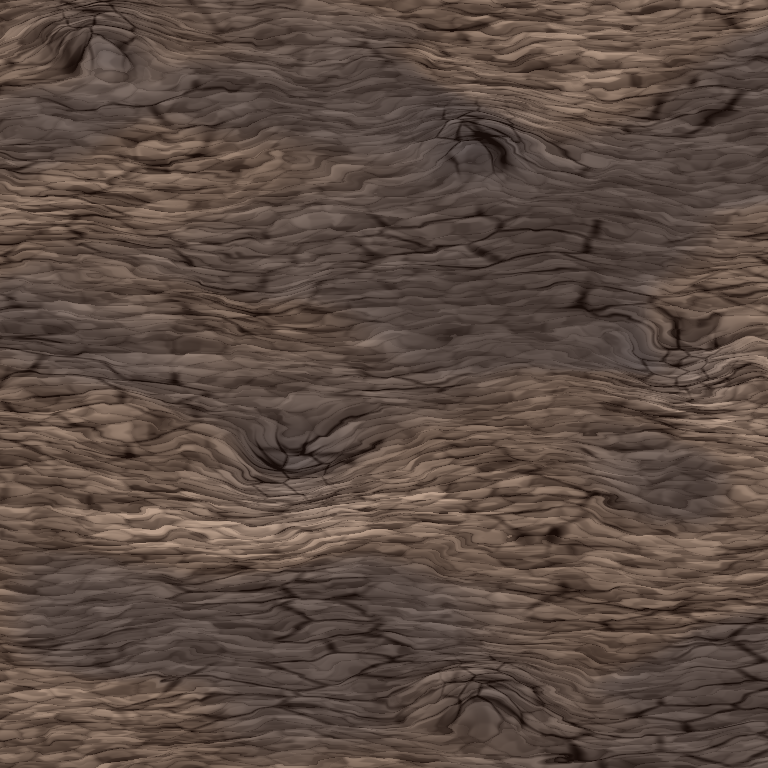
Give the GLSL for this texture, as a Shadertoy shader.

```glsl
// Weathered dark wood: horizontal split fibres, thin cracks and swirling knots.

const vec3 DARK_WOOD  = vec3(0.20, 0.15, 0.13);
const vec3 PALE_WOOD  = vec3(0.64, 0.56, 0.52);
const vec3 GREY_TINT  = vec3(0.92, 1.01, 1.12);
const vec3 WARM_TINT  = vec3(1.03, 1.00, 0.94);

// Cells per canvas, along and across the grain
const vec2 PATCH_CELLS  = vec2(3.0, 8.0);
const vec2 SPLIT_CELLS  = vec2(8.0, 44.0);
const vec2 FLAKE_CELLS  = vec2(17.0, 105.0);
const vec2 FIBRE_CELLS  = vec2(42.0, 230.0);
const vec2 KNOT_CELLS   = vec2(24.0, 50.0);

const int   KNOT_COUNT  = 5;
const vec2  FIRST_KNOT  = vec2(0.62, 0.82);
const vec2  KNOT_STEP   = vec2(0.7549, 0.5698);
const float KNOT_FALL   = 140.0;
const float KNOT_BEND   = 0.048;

const float BASE_TONE   = 0.45;
const float PATCH_DEPTH = 0.34;
const float FLAKE_DEPTH = 0.46;
const float FIBRE_DEPTH = 0.42;
const float BEVEL_DEPTH = 0.24;
const float CRACK_DEPTH = 0.36;

vec2 hash2(vec2 p) {
    vec3 q = fract(p.xyx * vec3(0.1031, 0.1030, 0.0973));
    q += dot(q, q.yzx + 33.33);
    return fract((q.xx + q.yz) * q.zy);
}

// Cellular noise: x = blended cell tone, y = distance to border, z = height in cell
vec3 cells(vec2 p) {
    vec2 base = floor(p);
    float nearest = 9.0, second = 9.0, height = 0.0;
    float toneSum = 0.0, weightSum = 0.0;
    for (int j = -1; j <= 1; j++) {
        for (int i = -1; i <= 1; i++) {
            vec2 id = base + vec2(i, j);
            vec2 toPoint = p - id - hash2(id);
            float d2 = dot(toPoint, toPoint);
            float weight = exp(-9.0 * d2);
            toneSum += weight * hash2(id + 57.0).x;
            weightSum += weight;
            if (d2 < nearest) {
                second = nearest;
                nearest = d2;
                height = toPoint.y;
            } else {
                second = min(second, d2);
            }
        }
    }
    return vec3(toneSum / weightSum, sqrt(second) - sqrt(nearest), height);
}

// Dark line along the cell borders
float crack(float border, float width) {
    return 1.0 - smoothstep(0.0, width, border);
}

// Grain coordinates in xy, closeness to a knot in z
vec3 grainFlow(vec2 p) {
    vec2 g = p;
    float knot = 0.0;
    for (int i = 0; i < KNOT_COUNT; i++) {
        vec2 d = p - fract(FIRST_KNOT + float(i) * KNOT_STEP);
        d.y *= 1.45;
        float near = exp(-KNOT_FALL * dot(d, d));
        float side = i % 2 == 0 ? 1.0 : -1.0;
        g.y -= side * KNOT_BEND * near;
        g.x += 0.5 * d.y * near;
        knot = max(knot, near);
    }
    g.y += 0.011 * sin(8.0 * p.x + 2.0 * sin(7.0 * p.y + 1.0));
    g.y += 0.004 * sin(21.0 * p.x + 29.0 * p.y + 2.0 * sin(13.0 * p.y));
    g.y += 0.014 * (cells(p * vec2(9.0, 20.0) + 31.0).x - 0.5);
    g.y += 0.005 * (cells(p * vec2(30.0, 60.0) + 83.0).x - 0.5);
    return vec3(g, knot);
}

void mainImage(out vec4 fragColor, in vec2 fragCoord) {
    vec2 p = fragCoord / iResolution.xy;
    vec3 flow = grainFlow(p);
    vec2 grain = flow.xy;
    float knot = flow.z;

    // Grain layers, from broad patches to hair-thin fibres
    float patchTone = cells(grain * PATCH_CELLS + 5.0).x - 0.5;
    patchTone += 0.12 * sin(19.0 * grain.y + 2.0 * sin(5.0 * grain.x));
    vec3 split = cells(grain * SPLIT_CELLS + 11.0);
    vec3 flake = cells(grain * FLAKE_CELLS + 23.0);
    vec3 fibre = cells(grain * FIBRE_CELLS + 47.0);
    vec3 chip = cells(grain * KNOT_CELLS + 71.0);

    // Pale patches are rough, dark ones and knots are smoother
    float rough = clamp(0.85 + 0.9 * patchTone - 0.3 * knot, 0.45, 1.3);
    float tone = BASE_TONE + PATCH_DEPTH * patchTone - 0.08 * knot;
    tone += rough * FLAKE_DEPTH * (flake.x - 0.5);
    tone += rough * FIBRE_DEPTH * (fibre.x - 0.5);
    tone += rough * BEVEL_DEPTH * (flake.z + 0.6 * split.z);
    tone += knot * BEVEL_DEPTH * chip.z;

    // Cracks: scattered long splits, flake gaps and broken rings at the knots
    float splitMask = smoothstep(0.40, 0.75, cells(grain * vec2(6.0, 17.0) + 91.0).x);
    tone -= CRACK_DEPTH * splitMask * crack(split.y, 0.16);
    tone -= 0.45 * CRACK_DEPTH * rough * crack(flake.y, 0.22);
    tone -= CRACK_DEPTH * smoothstep(0.25, 0.8, knot) * crack(chip.y, 0.17);

    // Colour ramp with cool grey hollows and warm raised wood
    vec3 color = mix(DARK_WOOD, PALE_WOOD, clamp(tone, -0.25, 1.15));
    float cool = smoothstep(0.05, -0.35, patchTone) * 0.45 + 0.35 * knot;
    color *= mix(WARM_TINT, GREY_TINT, clamp(cool, 0.0, 0.8));
    fragColor = vec4(color, 1.0);
}
```
